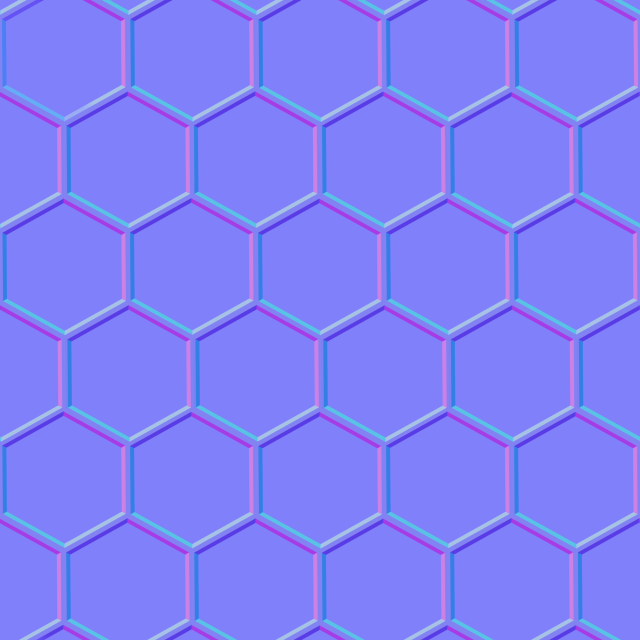
Write a three.js fragment shader that draws this texture map.

```glsl
// Tangent-space normal map of a honeycomb: 5 cells across, 6 staggered rows.
// Each cell is a flat hexagon with a thin mitred bevel, parted by a flat groove.
// Lengths are in cell widths; rows are squashed slightly so the tile repeats.
#define COLUMNS 5.0
#define ROWS 6.0
#define GROOVE 0.020        // half width of the groove
#define BEVEL 0.031         // width of the sloped rim
#define SOFT 0.0055         // edge smoothing
#define TILT 0.61           // sideways part of the bevel normal
#define LEAN 0.008          // slight shear of the upright sides
#define JITTER 0.006        // random offset of each cell
#define WORN_CELL vec2(1.0, 5.0)
#define WORN_FADE 0.32
#define SCUFFED_ROW 2.0
#define FLAT_COLOR vec3(0.502, 0.502, 0.982)

varying vec2 vUv;

const vec2 LATTICE = vec2(1.0, 1.7320508);
const vec2 SLANT = vec2(0.5, 0.8660254);

float hash(vec2 p) {
  return fract(sin(dot(p, vec2(127.1, 311.7))) * 43758.5453);
}

// Centre of the nearest hexagon, from two interleaved rectangular lattices
vec2 nearestCentre(vec2 p) {
  vec2 even = floor(p / LATTICE + 0.5) * LATTICE;
  vec2 odd = (floor(p / LATTICE) + 0.5) * LATTICE;
  return distance(p, even) < distance(p, odd) ? even : odd;
}

// Outward direction of the closest side, softened along the mitres
vec2 sideDirection(vec2 q, float upright, float slanted) {
  vec2 facing = clamp(q / 0.006, -1.0, 1.0);
  float blend = smoothstep(-0.006, 0.006, slanted - upright);
  return mix(vec2(facing.x, 0.0), facing * SLANT, blend);
}

// Soft band between two distances
float band(float d, float from, float to) {
  return smoothstep(from - SOFT, from + SOFT, d)
       * (1.0 - smoothstep(to - SOFT, to + SOFT, d));
}

void main() {
  // Cell lookup, with ids wrapped so the edges tile
  vec2 p = vUv * vec2(COLUMNS, ROWS * SLANT.y);
  p.y -= 0.5 * SLANT.y;
  vec2 centre = nearestCentre(p);
  vec2 id = mod(floor(centre / (0.5 * LATTICE) + 0.5), vec2(2.0 * COLUMNS, ROWS));
  float scuffed = 1.0 - step(0.5, abs(id.y - SCUFFED_ROW));

  // Small irregularities in placement
  vec2 q = p - centre;
  q -= JITTER * (vec2(hash(id), hash(id + 17.0)) - 0.5);
  q.x += LEAN * q.y - 0.006 * scuffed;

  // Distance inward from the cell border
  float upright = abs(q.x);
  float slanted = dot(abs(q), SLANT);
  float inset = 0.5 - max(upright, slanted);

  // Bevel slope, weaker on the lower left of the worn cell
  float worn = 1.0 - step(0.5, distance(id, WORN_CELL));
  worn *= 1.0 - smoothstep(-0.05, 0.1, q.x + 0.4 * q.y);
  float rim = band(inset, GROOVE, GROOVE + BEVEL);
  vec2 slope = sideDirection(q, upright, slanted) * TILT * (1.0 - WORN_FADE * worn);

  // Encode the normal; green points downward
  vec3 normal = vec3(slope.x, -slope.y, sqrt(1.0 - dot(slope, slope)));
  vec3 bevelColor = 0.5 + 0.5 * normal;

  // Groove floor and a faint hairline beside the scuffed cells
  float groove = 1.0 - smoothstep(GROOVE - SOFT, GROOVE + SOFT, inset);
  vec3 color = mix(FLAT_COLOR, vec3(0.51, 0.51, 0.95), groove);
  float hairline = scuffed * band(inset, 0.005, 0.010)
                 * step(slanted, upright) * step(q.x, 0.0);
  color = mix(color, vec3(0.36, 0.50, 0.92), 0.4 * hairline);

  gl_FragColor = vec4(mix(color, bevelColor, rim), 1.0);
}
```
